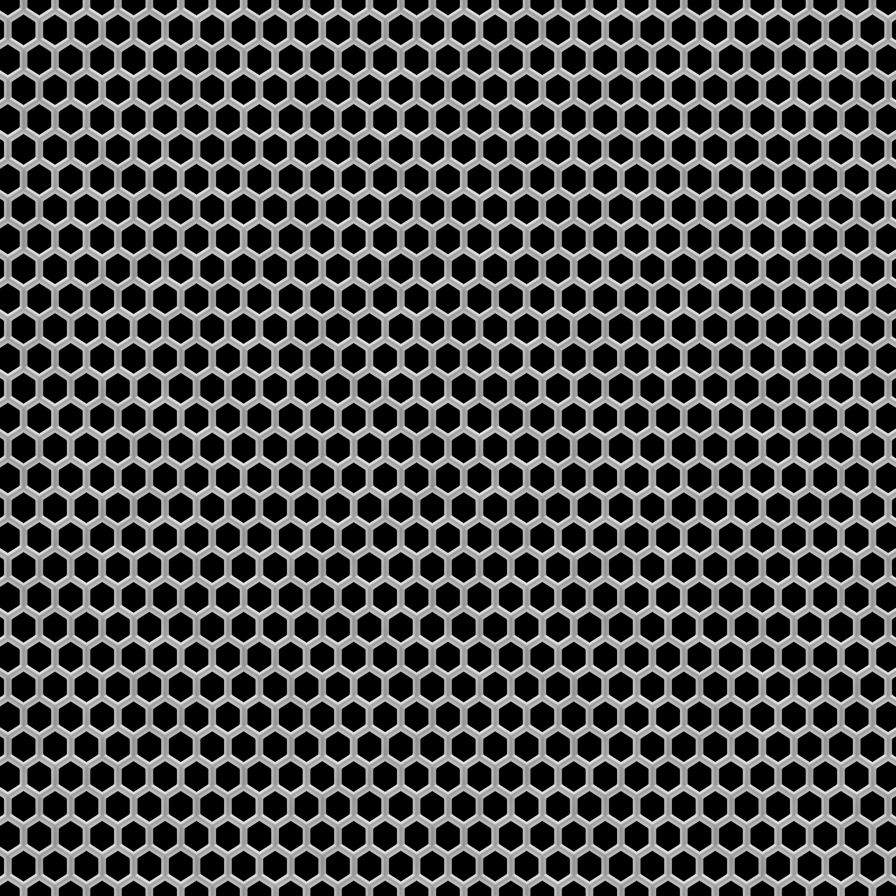
A WebGL 2 fragment shader for this pattern:

```glsl
#version 300 es
precision highp float;
// Grey metal honeycomb mesh with bevelled walls over black holes.

#define COLUMNS 28.5        // holes across the canvas
#define ROWS 30.0           // rows of holes down the canvas
#define HALF_WALL 0.0043    // half the wall width
#define CORNER_ROUND 0.0016 // softening of the hole corners
#define BODY_TONE 0.59      // middle of the walls
#define SIDE_TONE 0.69      // rims of upright walls
#define UPPER_TONE 0.74     // rims above each hole
#define LOWER_TONE 0.88     // rims below each hole
#define WEAR 0.025          // tone variation along the metal

uniform vec2 u_resolution;
out vec4 fragColor;

const vec2 PITCH = vec2(1.0 / COLUMNS, 1.0 / ROWS);

// Offset from the nearest hole centre in a staggered lattice.
vec2 nearestHole(vec2 p) {
    vec2 period = PITCH * vec2(1.0, 2.0);
    vec2 evenRow = mod(p + 0.5 * period, period) - 0.5 * period;
    vec2 oddRow = mod(p, period) - 0.5 * period;
    // Scale to a regular hexagon lattice before comparing distances.
    vec2 regular = vec2(1.0, 0.8660254 * PITCH.x / PITCH.y);
    vec2 a = evenRow * regular;
    vec2 b = oddRow * regular;
    return dot(a, a) < dot(b, b) ? evenRow : oddRow;
}

float smoothMax(float a, float b, float k) {
    float h = max(k - abs(a - b), 0.0) / k;
    return max(a, b) + 0.25 * h * h * k;
}

// Slow layered sines for slight unevenness.
float wearTone(vec2 p) {
    return 0.6 * sin(41.0 * p.x + 3.0 * sin(23.0 * p.y))
         + 0.4 * sin(97.0 * p.y + 2.0 * sin(61.0 * p.x));
}

void main() {
    vec2 uv = gl_FragCoord.xy / u_resolution;
    vec2 cell = nearestHole(uv - vec2(0.5, 0.0));

    // Signed distances to the centre lines of the surrounding walls.
    vec2 slantNormal = normalize(vec2(PITCH.y / 3.0, 0.5 * PITCH.x));
    float slant = dot(abs(cell), slantNormal) - slantNormal.y * PITCH.y * 2.0 / 3.0;
    float upright = abs(cell.x) - 0.5 * PITCH.x;
    float edge = smoothMax(slant, upright, CORNER_ROUND) + HALF_WALL;

    // Rim tone depends on which way the bevel faces.
    float slantShare = smoothstep(-0.001, 0.001, slant - upright);
    float slantTone = cell.y < 0.0 ? LOWER_TONE : UPPER_TONE;
    float sideTone = SIDE_TONE + 0.04 * sign(cell.x);
    float rimTone = mix(sideTone, slantTone, slantShare);

    // Bright rims fall to a flatter grey along the wall centre.
    float depth = clamp(edge / HALF_WALL, 0.0, 1.0);
    float bodyTone = BODY_TONE + 0.05 * slantShare;
    float metal = mix(rimTone, bodyTone, smoothstep(0.35, 0.9, depth));
    metal += WEAR * wearTone(uv);

    float pixel = 0.75 / min(u_resolution.x, u_resolution.y);
    float coverage = smoothstep(-pixel, pixel, edge);
    fragColor = vec4(vec3(metal * coverage), 1.0);
}
```
